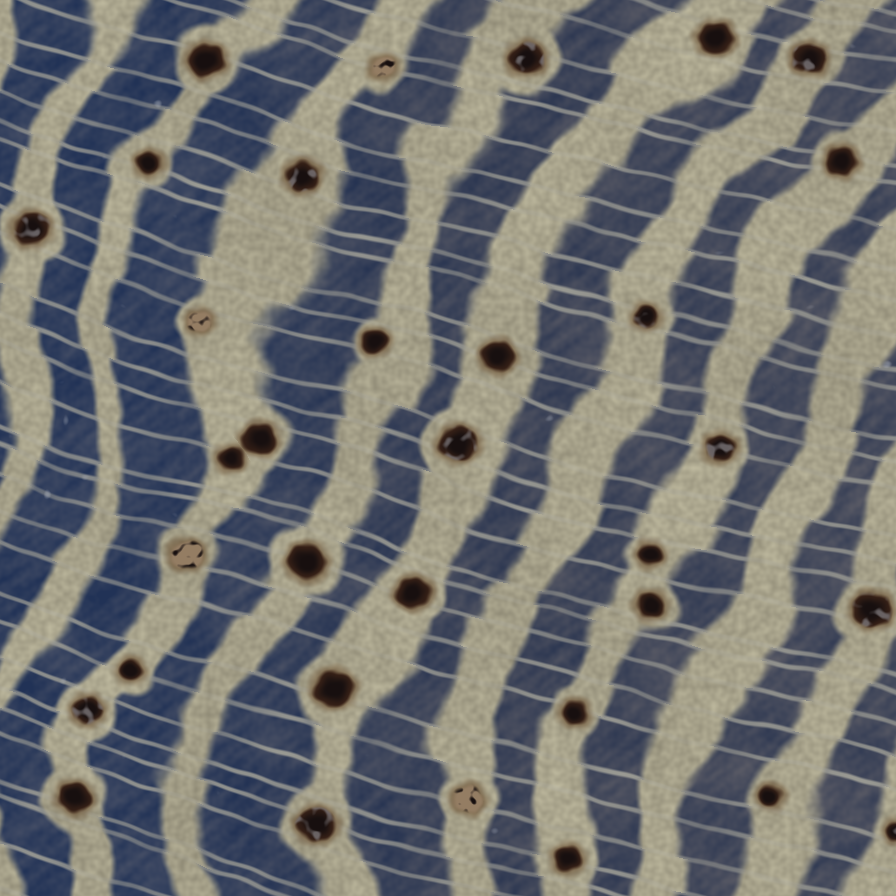
This texture is drawn by a three.js fragment shader. Its source:

```glsl
// Polished end grain of a banded hardwood: slate blue fibre bands sway through
// cream tissue, thin pale rays cut across them, and dark pores sit in the cream.
// Bands are a warped phase, rays a jittered 1D repeat, pores a jittered grid.
varying vec2 vUv;

const float BAND_COUNT = 8.0;
const float RAY_COUNT = 27.0;
const float PORE_GRID = 7.0;

const vec3 CREAM_LIGHT = vec3(0.71, 0.69, 0.59);
const vec3 CREAM_SHADE = vec3(0.56, 0.54, 0.46);
const vec3 BLUE_DEEP = vec3(0.18, 0.22, 0.32);
const vec3 BLUE_GREY = vec3(0.34, 0.345, 0.39);
const vec3 RAY_PALE = vec3(0.61, 0.61, 0.58);
const vec3 STAIN_BROWN = vec3(0.40, 0.29, 0.17);
const vec3 PORE_DARK = vec3(0.09, 0.06, 0.06);
const vec3 PLUG_TAN = vec3(0.58, 0.49, 0.39);

vec2 hash2(vec2 p) {
  vec3 q = fract(p.xyx * vec3(0.1031, 0.1030, 0.0973));
  q += dot(q, q.yzx + 33.33);
  return fract((q.xx + q.yz) * q.zy);
}

float cornerSlope(vec2 cell, vec2 offset) {
  float angle = 6.2832 * hash2(cell + 71.0).x;
  return dot(vec2(cos(angle), sin(angle)), offset);
}

// Gradient noise, roughly -0.7 to 0.7
float gradientNoise(vec2 p) {
  vec2 i = floor(p), f = fract(p);
  vec2 w = f * f * f * (f * (f * 6.0 - 15.0) + 10.0);
  vec2 e = vec2(1.0, 0.0);
  float low = mix(cornerSlope(i, f), cornerSlope(i + e, f - e), w.x);
  float high = mix(cornerSlope(i + e.yx, f - e.yx), cornerSlope(i + 1.0, f - 1.0), w.x);
  return mix(low, high, w.y);
}

float leftness(float x) { return 1.0 - smoothstep(0.1, 0.6, x); }

// Whole numbers lie mid cream, halves lie mid blue
float bandPhase(vec2 p) {
  float lean = 0.16 * p.y + p.y * p.y * mix(0.08, 0.3, p.x);
  float sway = gradientNoise(p * 3.0 + 4.0) * (0.55 + 0.5 * leftness(p.x));
  sway += 0.24 * gradientNoise(p * 9.0);
  return (p.x - lean) * BAND_COUNT + sway;
}

// x: distance to the nearest ray in canvas units, y: index of the ray below
vec2 rayField(vec2 p) {
  float v = RAY_COUNT * (p.y + 0.34 * p.x - 0.06 * p.x * p.x);
  v += 0.6 * gradientNoise(p * 3.5 + 20.0) + 0.12 * gradientNoise(p * 22.0);
  float base = floor(v), nearest = 9.0, below = base - 1.0;
  for (int k = -1; k <= 1; k++) {
    float id = base + float(k);
    float at = id + 0.5 + 0.75 * (hash2(vec2(id, 5.0)).x - 0.5);
    nearest = min(nearest, abs(v - at));
    if (v > at) below = id;
  }
  return vec2(nearest / (RAY_COUNT * 1.05), below);
}

// Nearest pore: xy offset from its centre, z radius, w random seed
vec4 nearestPore(vec2 p) {
  vec4 pore = vec4(1.0, 1.0, 0.01, 1.0);
  float best = 1.0;
  for (int j = -1; j <= 1; j++)
  for (int i = -1; i <= 1; i++) {
    vec2 cell = floor(p * PORE_GRID) + vec2(float(i), float(j));
    vec2 traits = hash2(cell + 130.0);
    if (traits.x < 0.66) {
      vec2 centre = (cell + 0.2 + 0.6 * hash2(cell + 17.0)) / PORE_GRID;
      float phase = bandPhase(centre);
      centre.x -= 0.8 * (phase - floor(phase + 0.5)) / BAND_COUNT;
      float radius = mix(0.013, 0.023, traits.y);
      float gap = length(p - centre) - radius;
      if (gap < best) {
        best = gap;
        pore = vec4(p - centre, radius, traits.x / 0.66);
      }
    }
  }
  return pore;
}

vec3 creamColor(vec2 p, float grain) {
  float tone = 0.62 + 0.35 * gradientNoise(p * 6.0 + 9.0) + 0.9 * grain;
  return mix(CREAM_SHADE, CREAM_LIGHT, clamp(tone, -0.2, 1.25));
}

vec3 blueColor(vec2 p, float grain) {
  vec2 along = vec2(p.x * 0.8 + p.y * 0.6, p.y * 0.8 - p.x * 0.6);
  float streak = gradientNoise(along * vec2(22.0, 95.0));
  float tone = 0.15 + 0.45 * p.x + 0.5 * streak + 0.35 * grain;
  tone += 0.4 * gradientNoise(p * 13.0 + 40.0);
  vec3 cool = vec3(-0.02, 0.0, 0.03) * leftness(p.x);
  return mix(BLUE_DEEP, BLUE_GREY, clamp(tone, -0.2, 1.3)) + cool;
}

// Stained rim, then a dark hole, a glinting hole or a speckled plug
vec3 paintPore(vec3 under, vec2 p, vec4 pore) {
  float d = length(pore.xy * vec2(1.0, 1.12)) + 0.005 * gradientNoise(p * 65.0);
  float stain = 1.0 - smoothstep(pore.z - 0.002, pore.z + 0.011, d);
  float inside = 1.0 - smoothstep(pore.z - 0.004, pore.z + 0.002, d);
  float speckle = gradientNoise(p * 105.0 + 3.0);
  vec3 fill = PORE_DARK + vec3(0.13, 0.07, 0.03) * smoothstep(0.3, 1.0, d / pore.z);
  float glint = step(0.7, pore.w) * smoothstep(0.05, 0.4, gradientNoise(p * 75.0));
  fill = mix(fill, vec3(0.48, 0.46, 0.47), 0.8 * glint);
  vec3 plug = mix(PLUG_TAN, PORE_DARK, smoothstep(0.05, 0.4, speckle));
  fill = mix(fill, plug, step(pore.w, 0.27));
  return mix(mix(under, STAIN_BROWN, 0.6 * stain), fill, inside);
}

void main() {
  vec2 p = vUv;
  float grain = 0.6 * gradientNoise(p * 135.0) + 0.4 * gradientNoise(p * 62.0);
  vec2 ray = rayField(p);
  vec4 pore = nearestPore(p);

  // Blue bands, stepped a little from ray to ray and parted around pores
  float phase = bandPhase(p);
  vec2 cellStep = hash2(vec2(ray.y, floor(phase)) + 50.0) - 0.5;
  float halfWidth = 0.235 + 0.08 * leftness(p.x) + 0.16 * gradientNoise(p * 5.0 + 31.0);
  halfWidth += 0.07 * cellStep.x + 0.05 * gradientNoise(p * 38.0);
  float offCentre = abs(fract(phase) - 0.5 + 0.08 * cellStep.y);
  float blue = 1.0 - smoothstep(-0.055, 0.055, offCentre - halfWidth);
  float haloEdge = length(pore.xy) + 0.01 * gradientNoise(p * 24.0) - 1.75 * pore.z;
  blue *= smoothstep(-0.004, 0.007, haloEdge);
  vec3 color = mix(creamColor(p, grain), blueColor(p, grain), blue);

  // Pale rays and sparse bright flecks
  float line = 1.0 - smoothstep(0.0008, 0.0042, ray.x);
  float strength = 0.72 + 0.5 * gradientNoise(p * 11.0 + 60.0);
  color = mix(color, RAY_PALE + 0.08 * (1.0 - blue), line * strength * mix(0.3, 1.0, blue));
  float fleck = smoothstep(0.5, 0.68, gradientNoise(p * 48.0 + 80.0));
  color = mix(color, vec3(0.70, 0.72, 0.76), 0.5 * fleck * blue);

  gl_FragColor = vec4(paintPore(color, p, pore), 1.0);
}
```
